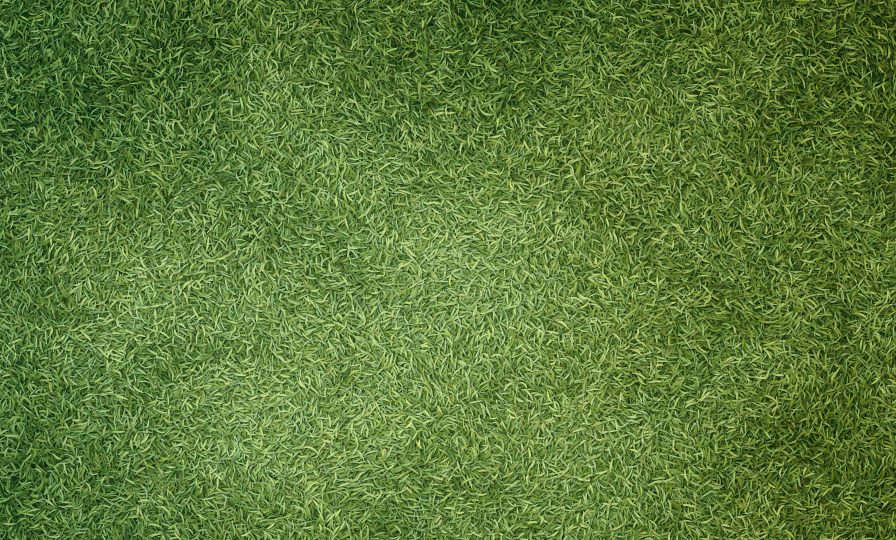
Reproduce this texture procedurally as a Shadertoy shader.

```glsl
// A dense lawn seen from above: thin curved blades scattered on jittered grids,
// stacked in layers from dark undergrowth to sunlit tips. Layered sines steer
// the blades and mottle the turf; a broad glow lights it left of the centre.
#define LAYERS 8
#define CELL 0.0140
#define BLADE_WIDTH 0.0017
#define DIRECTION_SPREAD 2.5
#define BASE_TONE 0.31
#define GLOW_TONE 0.56
#define PATCH_TONE 0.15
#define BLADE_CONTRAST 0.66
#define DEPTH_CONTRAST 0.45
#define SHADOW 0.22

const vec3 DEEP_GREEN = vec3(0.09, 0.22, 0.05);
const vec3 LEAF_GREEN = vec3(0.40, 0.57, 0.20);
const vec3 PALE_GREEN = vec3(0.67, 0.82, 0.48);
const vec3 STRAW = vec3(0.67, 0.70, 0.33);

vec4 hash4(vec2 p) {
    vec4 q = fract(p.xyxy * vec4(0.1031, 0.1030, 0.0973, 0.1099));
    q += dot(q, q.wzxy + 33.33);
    return fract((q.xxyz + q.yzzw) * q.zywx);
}

// Smooth irregular field of about -1..1 from warped, turning sines.
float waves(vec2 p) {
    float sum = 0.0, amp = 0.5;
    for (int i = 0; i < 4; i++) {
        p += 0.7 * sin(p.yx * 1.3 + float(i) * 2.1);
        sum += amp * sin(p.x) * cos(p.y + 1.7);
        p = mat2(1.3, 1.1, -1.1, 1.3) * p + 3.7;
        amp *= 0.65;
    }
    return sum;
}

// Dark, middle and light greens along one tone axis.
vec3 grassRamp(float tone) {
    float t = clamp(tone, 0.0, 1.1) * 2.0;
    return t < 1.0 ? mix(DEEP_GREEN, LEAF_GREEN, t)
                   : mix(LEAF_GREEN, PALE_GREEN, t - 1.0);
}

// Broad light over the lawn, fading towards the corners.
float lawnTone(vec2 p, vec2 uv) {
    vec2 d = (uv - vec2(0.43, 0.36)) * vec2(1.9, 1.6);
    float glow = exp(-1.3 * dot(d, d));
    return BASE_TONE + GLOW_TONE * glow + PATCH_TONE * waves(p * 9.0);
}

vec3 bladeColor(float tone, float warmth, vec4 rnd) {
    vec3 color = grassRamp(tone);
    color += (rnd.x - 0.5 + warmth) * vec3(0.10, 0.01, -0.07);
    float grey = dot(color, vec3(0.3, 0.6, 0.1));
    color = mix(color, vec3(grey), 0.20 * rnd.y * rnd.y);
    float dry = smoothstep(0.90, 0.97, rnd.z + 0.15 * warmth);
    return mix(color, STRAW * (0.45 + 0.75 * tone), 0.5 * dry);
}

void mainImage(out vec4 fragColor, in vec2 fragCoord) {
    float px = 1.0 / iResolution.y;
    vec2 p = fragCoord * px;
    vec2 uv = fragCoord / iResolution.xy;

    float light = lawnTone(p, uv);
    float warmth = 0.7 * (uv.x - 0.5) + 0.15 * waves(p * 6.0 + 20.0);
    vec3 color = grassRamp(light - 0.35);

    for (int layer = 0; layer < LAYERS; layer++) {
        float depth = float(layer) / float(LAYERS - 1);
        vec2 shift = float(layer) * vec2(0.37, 0.61);
        vec2 home = floor(p / CELL + shift);

        for (int k = 0; k < 9; k++) {
            // Place and turn one blade
            vec2 id = home + vec2(k % 3 - 1, k / 3 - 1);
            vec2 key = id + float(layer) * vec2(137.0, 71.0) + 300.0;
            vec4 shape = hash4(key);
            vec4 tint = hash4(key + 517.0);
            vec2 root = (id + shape.xy - shift) * CELL;
            float angle = 3.5 * waves(root * 7.0 + 5.0)
                        + DIRECTION_SPREAD * (shape.z - 0.5) + 0.8;
            vec2 axis = vec2(cos(angle), sin(angle));
            vec2 d = p - root;
            float along = dot(d, axis);
            float across = dot(d, vec2(-axis.y, axis.x));

            // Curved, tapering outline
            float halfLength = CELL * mix(0.55, 0.98, shape.w);
            float s = along / halfLength;
            across += CELL * 0.5 * (tint.w - 0.5) * (s * s - 0.3);
            float halfWidth = BLADE_WIDTH * mix(0.65, 1.2, tint.y) * (1.0 - 0.6 * s * s);
            float ends = clamp((halfLength - abs(along)) / px + 0.5, 0.0, 1.0);
            float cover = ends * clamp((halfWidth - abs(across)) / px + 0.5, 0.0, 1.0);

            // Soft shadow beside the blade, then the blade itself
            float shade = ends * (1.0 - smoothstep(0.0, 0.0042, abs(across + 0.0015)));
            color *= 1.0 - SHADOW * shade;
            float tone = light + BLADE_CONTRAST * (tint.x - 0.5)
                       + DEPTH_CONTRAST * (depth - 0.75) + 0.10 * s;
            color = mix(color, bladeColor(tone, warmth, tint.yzwx), cover);
        }
    }
    fragColor = vec4(clamp(color, 0.0, 1.0), 1.0);
}
```
